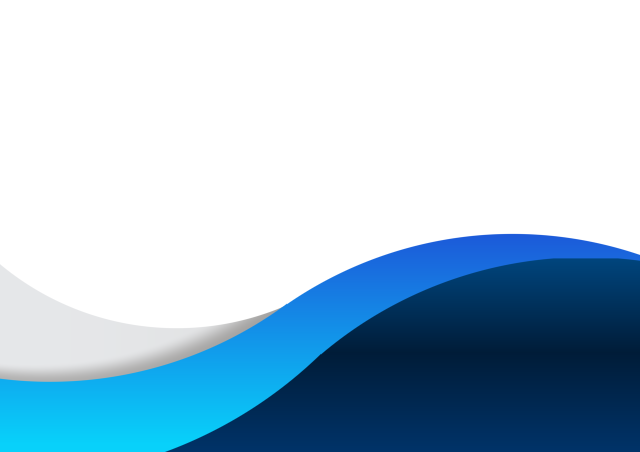
Give the GLSL for this background, as a WebGL 1 fragment shader.

```glsl
precision highp float;
uniform vec2 u_resolution;

const float ASPECT = 1.4118;
const vec3 WHITE = vec3(1.0);
const vec3 GREY_LEFT = vec3(0.90, 0.906, 0.914);
const vec3 GREY_RIGHT = vec3(0.87, 0.872, 0.876);
const vec3 SHADOW = vec3(0.64, 0.635, 0.63);
const vec3 ROYAL_BLUE = vec3(0.11, 0.35, 0.85);
const vec3 CYAN = vec3(0.03, 0.82, 0.98);
const vec3 NAVY_TOP = vec3(0.0, 0.27, 0.49);
const vec3 NAVY_DARK = vec3(0.0, 0.11, 0.22);
const vec3 NAVY_BASE = vec3(0.0, 0.20, 0.41);

// Arcs are (x, y, radius) of their lowest or highest point.
// Both distances are positive below the arc.
float belowValley(vec2 p, vec3 arc) {
  return length(p - arc.xy - vec2(0.0, arc.z)) - arc.z;
}

float belowCrest(vec2 p, vec3 arc) {
  return arc.z - length(p - arc.xy + vec2(0.0, arc.z));
}

// S-shaped edge: a valley arc that turns into a crest arc at joinX
float belowWave(vec2 p, vec3 valley, vec3 crest, float joinX) {
  return p.x < joinX ? belowValley(p, valley) : belowCrest(p, crest);
}

float coverage(float dist, float pixel) {
  return smoothstep(-0.7 * pixel, 0.7 * pixel, dist);
}

vec3 greyColor(float x, float gap, float tipX) {
  float along = clamp(x / tipX, 0.0, 1.0);
  float reach = mix(0.036, 0.062, along);
  float shade = 1.0 - smoothstep(0.0, reach, gap);
  vec3 base = mix(GREY_LEFT, GREY_RIGHT, along * along);
  return mix(base, SHADOW, shade * mix(0.75, 1.0, along));
}

vec3 ribbonColor(float y) {
  return mix(CYAN, ROYAL_BLUE, smoothstep(0.0, 1.0, 0.5 + 0.0 * y) * 0.0
    + clamp((y - 0.017) / 0.466, 0.0, 1.0));
}

vec3 navyColor(float y) {
  vec3 lower = mix(NAVY_BASE, NAVY_DARK, clamp(y / 0.22, 0.0, 1.0));
  return mix(lower, NAVY_TOP, clamp((y - 0.22) / 0.208, 0.0, 1.0));
}

void main() {
  vec2 p = gl_FragCoord.xy / u_resolution * vec2(ASPECT, 1.0);
  float pixel = 1.0 / u_resolution.y;
  float tipX = 0.634;

  // Edges of the three layers
  float grey = belowValley(p, vec3(0.3897, 0.2739, 0.6066));
  float ribbon = belowWave(p, vec3(0.1103, 0.1553, 0.8768),
    vec3(1.1305, 0.4825, 0.8732), tipX);
  float navy = belowWave(p, vec3(0.0276, -0.0599, 0.9743),
    vec3(1.2923, 0.4311, 0.9007), 0.7077);
  navy = min(navy, 0.4283 - p.y);

  // Paint from back to front
  vec3 color = WHITE;
  float greyMask = coverage(grey, pixel) * step(p.x, tipX);
  color = mix(color, greyColor(p.x, -ribbon, tipX), greyMask);
  color = mix(color, ribbonColor(p.y), coverage(ribbon, pixel));
  color = mix(color, navyColor(p.y), coverage(navy, pixel));
  gl_FragColor = vec4(color, 1.0);
}
```
